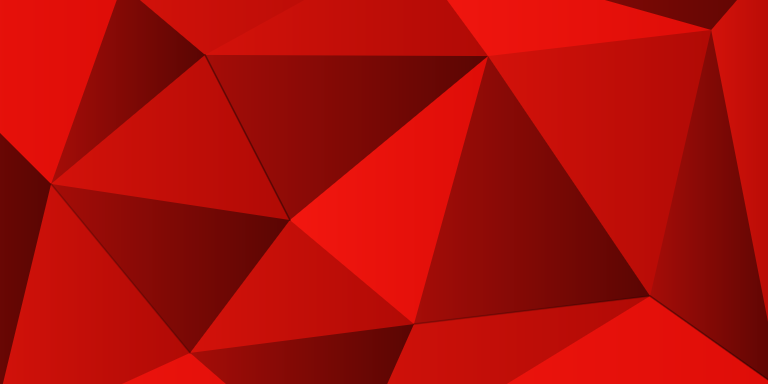
Give the GLSL for this background, as a WebGL 1 fragment shader.

```glsl
precision highp float;
// Low-poly background of red facets, each shaded from left to right.
uniform vec2 u_resolution;

#define BRIGHT_LEFT  vec3(0.950, 0.090, 0.060)
#define BRIGHT_RIGHT vec3(0.870, 0.050, 0.030)
#define MID_LEFT     vec3(0.830, 0.070, 0.040)
#define MID_RIGHT    vec3(0.690, 0.040, 0.020)
#define DARK_LEFT    vec3(0.650, 0.050, 0.030)
#define DARK_RIGHT   vec3(0.350, 0.020, 0.010)
#define SEAM_WIDTH   0.004
#define SEAM_SHADE   0.45

// Mesh corners; the canvas spans 2 by 1 and outer corners lie beyond it
const vec2 leftHub     = vec2(0.133, 0.521);
const vec2 upperLeft   = vec2(0.534, 0.857);
const vec2 centre      = vec2(0.755, 0.427);
const vec2 lowerLeft   = vec2(0.495, 0.081);
const vec2 lowerMid    = vec2(1.078, 0.156);
const vec2 upperMid    = vec2(1.271, 0.854);
const vec2 lowerRight  = vec2(1.693, 0.229);
const vec2 upperRight  = vec2(1.852, 0.922);
const vec2 topLeft     = vec2(0.318, 1.039);
const vec2 topMid      = vec2(1.057, 1.146);
const vec2 topRight    = vec2(2.057, 1.159);
const vec2 farLeft     = vec2(-0.521, 1.174);
const vec2 bottomLeft  = vec2(-0.031, -0.159);
const vec2 bottomMid   = vec2(0.891, -0.263);
const vec2 bottomRight = vec2(2.034, -0.013);

vec2 p;         // current point
float pixel;    // size of one pixel
vec4 paint;     // coverage-weighted colour and total coverage

float cross2(vec2 a, vec2 b) {
    return a.x * b.y - a.y * b.x;
}

// Signed distance to the line a-b, positive on its right
float lineSide(vec2 a, vec2 b) {
    return cross2(p - a, normalize(b - a));
}

// Adds one triangle with a horizontal ramp across its width
void facet(vec2 a, vec2 b, vec2 c, vec3 leftColor, vec3 rightColor) {
    float turn = sign(cross2(b - a, c - a));
    float d = max(max(turn * lineSide(a, b), turn * lineSide(b, c)), turn * lineSide(c, a));
    float cover = clamp(0.5 - d / pixel, 0.0, 1.0);
    float start = min(a.x, min(b.x, c.x));
    float end = max(a.x, max(b.x, c.x));
    float ramp = clamp((p.x - start) / (end - start), 0.0, 1.0);
    paint += cover * vec4(mix(leftColor, rightColor, ramp), 1.0);
}

void bright(vec2 a, vec2 b, vec2 c) { facet(a, b, c, BRIGHT_LEFT, BRIGHT_RIGHT); }
void mid(vec2 a, vec2 b, vec2 c)    { facet(a, b, c, MID_LEFT, MID_RIGHT); }
void dark(vec2 a, vec2 b, vec2 c)   { facet(a, b, c, DARK_LEFT, DARK_RIGHT); }

// Thin soft shadow along an edge
float seam(vec2 a, vec2 b) {
    vec2 along = b - a;
    float t = clamp(dot(p - a, along) / dot(along, along), 0.0, 1.0);
    float d = length(p - a - along * t);
    return 1.0 - smoothstep(0.0, max(SEAM_WIDTH, pixel), d);
}

void main() {
    p = gl_FragCoord.xy / u_resolution * vec2(2.0, 1.0);
    pixel = 1.0 / u_resolution.y;
    paint = vec4(0.0);

    // Left side
    bright(leftHub, topLeft, farLeft);
    dark(leftHub, farLeft, bottomLeft);
    dark(leftHub, topLeft, upperLeft);
    mid(leftHub, upperLeft, centre);
    dark(leftHub, centre, lowerLeft);
    mid(leftHub, lowerLeft, bottomLeft);

    // Middle
    mid(upperLeft, topLeft, topMid);
    mid(upperLeft, topMid, upperMid);
    dark(upperLeft, upperMid, centre);
    bright(centre, upperMid, lowerMid);
    mid(centre, lowerMid, lowerLeft);
    bright(lowerLeft, bottomLeft, bottomMid);
    dark(lowerLeft, lowerMid, bottomMid);

    // Right side
    dark(upperMid, lowerMid, lowerRight);
    mid(upperMid, lowerRight, upperRight);
    bright(upperMid, upperRight, topMid);
    dark(upperRight, topMid, topRight);
    mid(upperRight, topRight, bottomRight);
    dark(upperRight, lowerRight, bottomRight);
    mid(lowerMid, lowerRight, bottomMid);
    bright(lowerRight, bottomMid, bottomRight);

    vec3 color = paint.rgb / max(paint.a, 0.0001);

    // Shadowed seams
    float shadow = max(seam(upperLeft, centre), seam(lowerRight, bottomRight));
    shadow = max(shadow, 0.6 * max(seam(leftHub, lowerLeft), seam(lowerMid, lowerRight)));
    gl_FragColor = vec4(color * (1.0 - SEAM_SHADE * shadow), 1.0);
}
```
